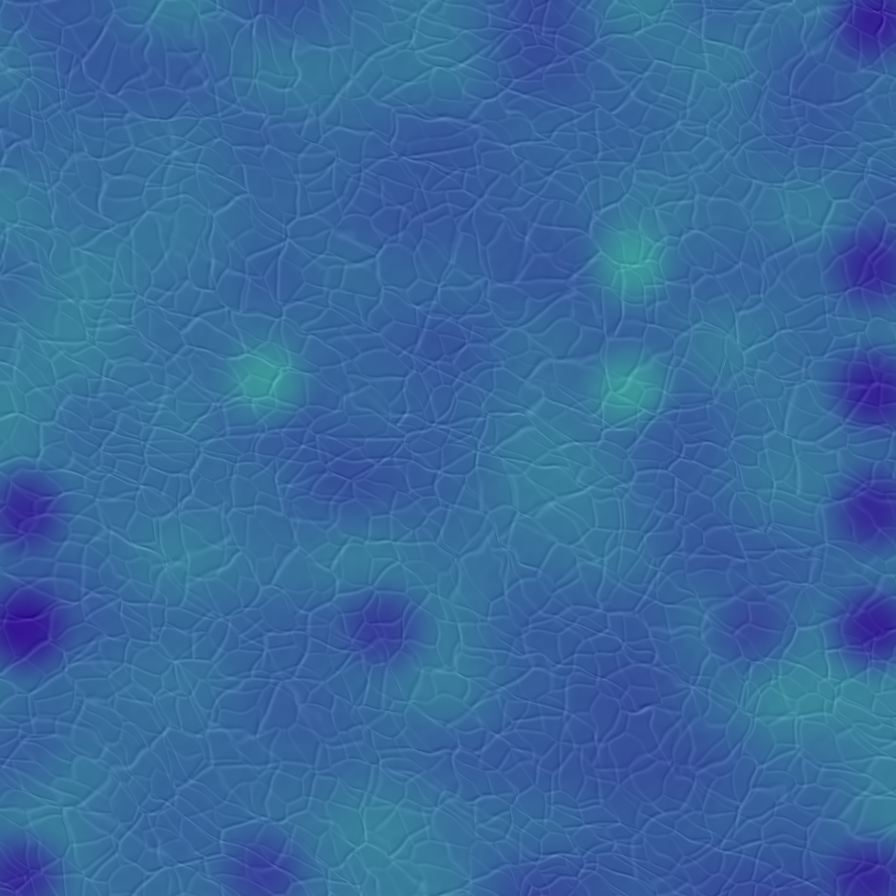
This texture is drawn by a three.js fragment shader. Its source:

```glsl
varying vec2 vUv;

const vec3 INDIGO = vec3(0.21, 0.10, 0.59);
const vec3 BLUE = vec3(0.22, 0.40, 0.62);
const vec3 GREEN = vec3(0.25, 0.70, 0.62);

const float STAIN_LAST = 7.0;        // index of the last stain row and column
const float STAIN_MARGIN = 0.026;    // inset of the outer stains
const float DARK_STAIN = 0.95;
const float BRIGHT_STAIN = 0.60;
const float BASE_LEVEL = 0.08;
const float BROAD_CLOUD = 0.27;
const float SMALL_CLOUD = 0.24;

const float COARSE_CELLS = 17.0;
const float FINE_CELLS = 27.0;
const float FOLDS = 12.0;            // long folds across the canvas
const float CREASE_WIDTH = 0.0026;
const float CREASE_SLANT = -0.55;
const float CREASE_STRETCH = 1.3;
const vec2 LIGHT_STEP = vec2(0.0022, -0.0028);
const float RELIEF = 0.054;
const float CREASE_GLOW = 0.036;
const float CREASE_MEAN = 0.36;

float hash(vec2 p) {
  vec3 q = fract(p.xyx * 0.1031);
  q += dot(q, q.yzx + 33.33);
  return fract((q.x + q.y) * q.z);
}

vec2 hash2(vec2 p) {
  return vec2(hash(p), hash(p + 57.3));
}

float noise(vec2 p) {
  vec2 i = floor(p);
  vec2 f = fract(p);
  f = f * f * (3.0 - 2.0 * f);
  return mix(mix(hash(i), hash(i + vec2(1.0, 0.0)), f.x),
             mix(hash(i + vec2(0.0, 1.0)), hash(i + 1.0), f.x), f.y);
}

// Round stains on a grid: dark along the sides, rare ones inside
float stains(vec2 uv) {
  vec2 p = (uv - STAIN_MARGIN) / (1.0 - 2.0 * STAIN_MARGIN) * STAIN_LAST;
  vec2 node = floor(p + 0.5);
  float spot = 1.0 - smoothstep(0.04, 0.5, length(p - node));
  float h = hash(node + 11.0);
  float inside = BRIGHT_STAIN * step(0.93, h) - 0.5 * DARK_STAIN * step(h, 0.04);
  float gap = step(abs(abs(node.y - 0.5 * STAIN_LAST) - 2.5), 0.1);
  float rightSide = step(STAIN_LAST - 0.5, node.x);
  float leftSide = step(node.x, 0.5) * step(node.y, 3.5);
  float border = (rightSide + leftSide) * (1.0 - gap);
  return spot * mix(inside, -DARK_STAIN + 0.2 * h, border);
}

// Distance to the border between the two nearest cells
float cellBorder(vec2 p) {
  vec2 base = floor(p);
  vec2 nearest = vec2(9.0);
  vec2 second = vec2(9.0);
  for (int y = -1; y <= 1; y++) {
    for (int x = -1; x <= 1; x++) {
      vec2 cell = base + vec2(float(x), float(y));
      vec2 d = cell + hash2(cell) - p;
      if (dot(d, d) < dot(nearest, nearest)) {
        second = nearest;
        nearest = d;
      } else if (dot(d, d) < dot(second, second)) {
        second = d;
      }
    }
  }
  float gap = dot(second, second) - dot(nearest, nearest);
  return 0.5 * gap / max(length(second - nearest), 0.001);
}

float groove(float d, float width) {
  return exp(-d * d / (width * width));
}

// Leather: two slanted cell nets crossed by long wavy folds
float creases(vec2 uv) {
  vec2 bend = vec2(noise(uv * 9.0), noise(uv * 9.0 + 31.0)) - 0.5;
  vec2 wobble = vec2(noise(uv * 48.0), noise(uv * 48.0 + 17.0)) - 0.5;
  vec2 p = uv + 0.045 * bend + 0.010 * wobble;
  float c = cos(CREASE_SLANT);
  float s = sin(CREASE_SLANT);
  p = vec2(c * p.x + s * p.y, CREASE_STRETCH * (c * p.y - s * p.x));

  float coarse = groove(cellBorder(p * COARSE_CELLS + 40.0) / COARSE_CELLS, CREASE_WIDTH);
  float fine = groove(cellBorder(p * FINE_CELLS + 90.0) / FINE_CELLS, 0.85 * CREASE_WIDTH);
  float row = p.y * FOLDS + 1.3 * noise(p * 5.0 + 8.0) + 0.3 * noise(p * 15.0 + 60.0);
  float fold = groove((fract(row) - 0.5) / FOLDS, CREASE_WIDTH);

  float depth = noise(uv * 19.0 + 5.0);
  float net = (0.4 + 0.6 * depth) * coarse + (0.75 - 0.5 * depth) * fine;
  float foldDepth = smoothstep(0.2, 0.6, noise(uv * 8.0 + 70.0));
  return net + 0.75 * foldDepth * fold + 0.25 * noise(uv * 95.0);
}

void main() {
  // Dye
  float broad = 2.0 * noise(vUv * 7.4 + 23.5) - 1.0;
  float small = 2.0 * noise(vUv * vec2(10.0, 13.0) + 81.0) - 1.0;
  float level = BASE_LEVEL + BROAD_CLOUD * broad + SMALL_CLOUD * small;
  level = clamp(level + stains(vUv), -1.0, 1.0);
  vec3 color = level < 0.0 ? mix(BLUE, INDIGO, -level) : mix(BLUE, GREEN, level);

  // Raking light over the creases
  float crease = creases(vUv);
  float slope = crease - creases(vUv + LIGHT_STEP);
  color += RELIEF * slope + CREASE_GLOW * (crease - CREASE_MEAN);

  gl_FragColor = vec4(clamp(color, 0.0, 1.0), 1.0);
}
```
